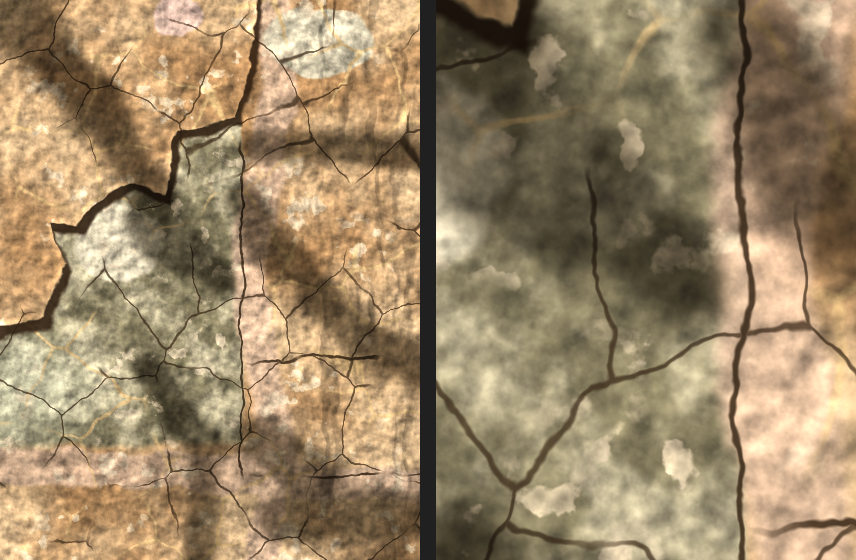
Left, the full canvas; right, a detail of the centre.
Reproduce this texture procedurally as a Shadertoy shader.

```glsl
// Weathered stone wall with broken plaster, pink mortar, cracks and soft tree shadows.

float hash(vec2 p) {
    vec3 q = fract(vec3(p.xyx) * 0.1031);
    q += dot(q, q.yzx + 33.33);
    return fract((q.x + q.y) * q.z);
}

float noise(vec2 p) {
    vec2 i = floor(p), f = fract(p);
    f = f * f * (3.0 - 2.0 * f);
    return mix(mix(hash(i), hash(i + vec2(1, 0)), f.x),
               mix(hash(i + vec2(0, 1)), hash(i + vec2(1, 1)), f.x), f.y);
}

float fbm(vec2 p) {
    float sum = 0.0, amp = 0.5;
    for (int i = 0; i < 5; i++) {
        sum += amp * noise(p);
        p = mat2(1.6, 1.2, -1.2, 1.6) * p + 17.3;
        amp *= 0.5;
    }
    return sum;
}

float segment(vec2 p, vec2 a, vec2 b) {
    vec2 d = b - a;
    return length(p - a - d * clamp(dot(p - a, d) / dot(d, d), 0.0, 1.0));
}

// Distance to the nearest border between irregular cells
float cellEdge(vec2 p) {
    float near = 9.0, second = 9.0;
    vec2 cell = floor(p);
    for (int k = 0; k < 9; k++) {
        vec2 c = cell + vec2(k % 3 - 1, k / 3 - 1);
        float d = length(c + vec2(hash(c), hash(c + 71.7)) - p);
        second = min(second, max(near, d));
        near = min(near, d);
    }
    return second - near;
}

// Signed distance to the broken plaster sheet, negative inside
float plaster(vec2 p) {
    const vec2 rim[13] = vec2[13](vec2(-0.2, 1.2), vec2(0.46, 1.2), vec2(0.455, 0.93),
        vec2(0.425, 0.79), vec2(0.385, 0.785), vec2(0.32, 0.765), vec2(0.295, 0.65),
        vec2(0.23, 0.675), vec2(0.14, 0.607), vec2(0.088, 0.61), vec2(0.115, 0.53),
        vec2(0.085, 0.425), vec2(-0.2, 0.385));
    float d = 9.0, side = 1.0;
    for (int i = 0; i < 13; i++) {
        vec2 a = rim[i], b = rim[(i + 1) % 13];
        d = min(d, segment(p, a, b));
        if ((a.y > p.y) != (b.y > p.y) && p.x < a.x + (b.x - a.x) * (p.y - a.y) / (b.y - a.y))
            side = -side;
    }
    return d * side;
}

// Soft-edged ellipse
float patchMask(vec2 p, vec2 centre, vec2 radius, float soft) {
    return smoothstep(1.0 + soft, 1.0 - soft, length((p - centre) / radius));
}

float castShadow(vec2 p) {
    const vec4 bough[11] = vec4[11](vec4(0.0, 0.99, 0.17, 0.81), vec4(0.17, 0.81, 0.29, 0.66),
        vec4(0.27, 0.62, 0.39, 0.49), vec4(0.44, 0.63, 0.57, 0.47), vec4(0.57, 0.46, 0.8, 0.32),
        vec4(0.46, 0.735, 0.8, 0.73), vec4(0.28, 0.325, 0.33, 0.26), vec4(0.32, 0.25, 0.39, 0.21),
        vec4(0.38, 0.15, 0.36, 0.0), vec4(0.47, 0.23, 0.57, 0.13), vec4(0.5, 0.08, 0.8, 0.06));
    const float width[11] = float[11](0.06, 0.055, 0.05, 0.04, 0.055, 0.04, 0.04, 0.045, 0.038, 0.05, 0.06);
    float light = 1.0;
    for (int i = 0; i < 11; i++) {
        float d = segment(p, bough[i].xy, bough[i].zw);
        light *= 1.0 - 0.8 * smoothstep(width[i] * 1.25, width[i] * 0.35, d);
    }
    return 1.0 - max(light, 0.16);
}

void mainImage(out vec4 fragColor, in vec2 fragCoord) {
    vec2 p = fragCoord / iResolution.y;
    p.x += 0.375 - 0.5 * iResolution.x / iResolution.y;
    vec2 wobble = vec2(fbm(p * 16.0), fbm(p * 16.0 + 40.0)) - 0.5;
    vec2 w = p + 0.035 * wobble;
    float blotch = fbm(p * 7.0 + 5.0), grain = fbm(p * 75.0);

    // Tan stone and the exposed grey-green core
    float sheet = plaster(w);
    float onSheet = smoothstep(0.002, -0.002, sheet);
    float core = (1.0 - onSheet) * smoothstep(0.436, 0.43, w.x) * smoothstep(0.195, 0.215, w.y);
    vec3 color = mix(vec3(0.69, 0.53, 0.36), vec3(0.86, 0.73, 0.56), smoothstep(0.25, 0.7, blotch));
    vec3 grey = mix(vec3(0.50, 0.47, 0.36), vec3(0.76, 0.72, 0.59), smoothstep(0.35, 0.65, fbm(p * 22.0)));
    color = mix(color, grey, core);
    color = mix(color, vec3(0.82, 0.82, 0.70), 0.65 * core * patchMask(w, vec2(0.0, 0.3), vec2(0.16, 0.1), 0.6));

    // Pink mortar joints and pale inset stones
    float joint = smoothstep(0.04, 0.025, abs(w.x - 0.47 - 0.025 * sin(p.y * 9.0))) * (1.0 - onSheet);
    float bed = smoothstep(0.035, 0.027, abs(w.y - 0.175 + 0.06 * p.x));
    color = mix(color, vec3(0.85, 0.72, 0.61), max(joint, bed) * 0.85);
    float pale = patchMask(w, vec2(0.57, 0.925), vec2(0.1, 0.062), 0.05);
    pale = max(pale, core * patchMask(w, vec2(0.21, 0.565), vec2(0.08, 0.065), 0.08));
    color = mix(color, vec3(0.84, 0.80, 0.69), pale);
    color = mix(color, vec3(0.87, 0.74, 0.67), patchMask(w, vec2(0.315, 0.97), vec2(0.046, 0.034), 0.08));

    // Lime flecks, veins, and carved grain
    float fleck = smoothstep(0.60, 0.68, fbm(p * 38.0 + 9.0)) * smoothstep(0.4, 0.6, fbm(p * 9.0 + 31.0));
    color = mix(color, vec3(0.94, 0.86, 0.73), 0.75 * fleck);
    float cells = cellEdge(w * 8.0 + 3.0);
    float vein = smoothstep(0.06, 0.015, cells) * smoothstep(0.43, 0.56, fbm(p * 6.0 + 60.0));
    color = mix(color, vec3(0.89, 0.75, 0.52), vein * 0.8);
    float tooling = noise(vec2(w.x * 95.0, w.y * 9.0)) * smoothstep(0.5, 0.55, p.x);
    color *= 1.0 - 0.22 * smoothstep(0.6, 0.9, tooling);

    // Relief lit from the upper left
    vec2 toLight = vec2(-0.004, 0.005);
    float relief = fbm(p * 30.0) - fbm((p + toLight) * 30.0);
    color *= 1.0 + 1.3 * relief + 0.75 * (grain - 0.48);

    // Hairline cracks and long wall joints
    float broken = smoothstep(0.42, 0.56, fbm(p * 8.0 + 80.0));
    float crack = smoothstep(0.028, 0.006, cellEdge(w * 6.5 + 20.0)) * broken;
    float seam = smoothstep(0.003, 0.0008, abs(w.x - 0.43)) * smoothstep(0.14, 0.16, p.y) * smoothstep(0.76, 0.73, p.y);
    float ledge = min(abs(w.y - 0.355), abs(w.y - 0.152));
    seam = max(seam, smoothstep(0.0035, 0.001, ledge) * smoothstep(0.43, 0.48, p.x) * broken);
    color = mix(color, vec3(0.20, 0.14, 0.08), max(crack * 0.7, seam * 0.85));

    // Drop shadow under the plaster rim, with a worn bright lip
    float under = smoothstep(0.004, -0.004, plaster(w + vec2(-0.009, 0.017))) * (1.0 - onSheet);
    color *= 1.0 + 0.2 * onSheet * smoothstep(-0.014, -0.002, sheet);
    color = mix(color, vec3(0.17, 0.11, 0.06), 0.88 * under);

    // Dappled shade over everything
    float shade = castShadow(p + 0.05 * (vec2(noise(p * 11.0), noise(p * 11.0 + 50.0)) - 0.5));
    shade = max(shade, 0.55 * smoothstep(0.6, 0.35, fbm(p * 4.5 + 12.0)) * smoothstep(0.35, 0.0, p.y));
    color *= mix(vec3(1.04, 1.03, 1.02), vec3(0.36, 0.34, 0.30), shade);
    fragColor = vec4(clamp(color, 0.0, 1.0), 1.0);
}
```
